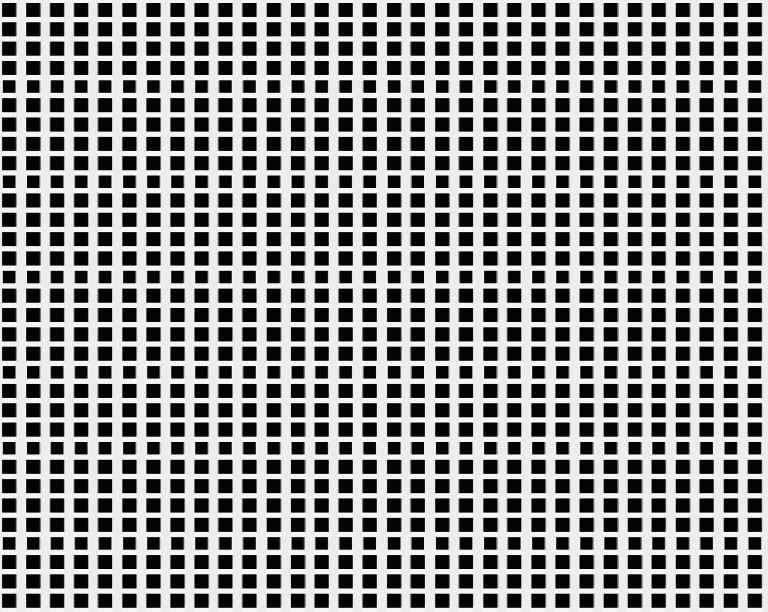
A WebGL 1 fragment shader for this pattern:

```glsl
precision highp float;

uniform vec2 u_resolution;

// Lengths are fractions of one grid cell
#define GRID vec2(31.92, 32.15)
#define COLUMN_CENTRE 0.374
#define STRIP_WIDTH 0.617
#define SQUARE vec2(0.561, 0.73)
#define SHRINK vec2(0.062, 0.083)
#define TOP_MARGIN 0.156
#define SMALL_EVERY 4.8
#define SMALL_START 4.7
#define FRINGE 0.058
#define INK vec3(0.01)
#define GAP_COLOR vec3(0.93)
#define STRIP_COLOR vec3(0.96)

float hash(float n) {
  return fract(sin(n * 12.9898) * 43758.5453);
}

// Antialiased coverage of the interval from lo to hi
float span(float x, float lo, float hi, float pixel) {
  float inside = min(x - lo, hi - x);
  return clamp(inside / pixel + 0.5, 0.0, 1.0);
}

void main() {
  // Cells run rightwards and downwards from the top left
  vec2 uv = gl_FragCoord.xy / u_resolution;
  vec2 grid = vec2(uv.x, 1.0 - uv.y) * GRID;
  vec2 cell = floor(grid);
  vec2 local = fract(grid);
  vec2 pixel = GRID / u_resolution;

  // Rows drift down, then reset after each smaller row
  float drift = fract((cell.y - SMALL_START) / SMALL_EVERY);
  float isSmall = step(1.0 - 1.0 / SMALL_EVERY, drift);
  vec2 size = SQUARE - SHRINK * isSmall;
  float top = TOP_MARGIN + SHRINK.y * 0.95 * drift;

  // Pale vertical strip behind each column
  float halfStrip = 0.5 * STRIP_WIDTH;
  float strip = span(local.x, COLUMN_CENTRE - halfStrip,
                     COLUMN_CENTRE + halfStrip, pixel.x);
  vec3 color = mix(GAP_COLOR, STRIP_COLOR, strip);

  // Square with a grey fringe shared unevenly between its sides
  float left = COLUMN_CENTRE - 0.5 * size.x;
  float right = left + size.x;
  float share = hash(cell.x + 1.0);
  float rows = span(local.y, top, top + size.y, pixel.y);
  float fringe = span(local.x, left - FRINGE * share,
                      right + FRINGE * (1.0 - share), pixel.x);
  float core = span(local.x, left, right, pixel.x);
  color = mix(color, vec3(0.47), fringe * rows);
  color = mix(color, INK, core * rows);

  gl_FragColor = vec4(color, 1.0);
}
```
